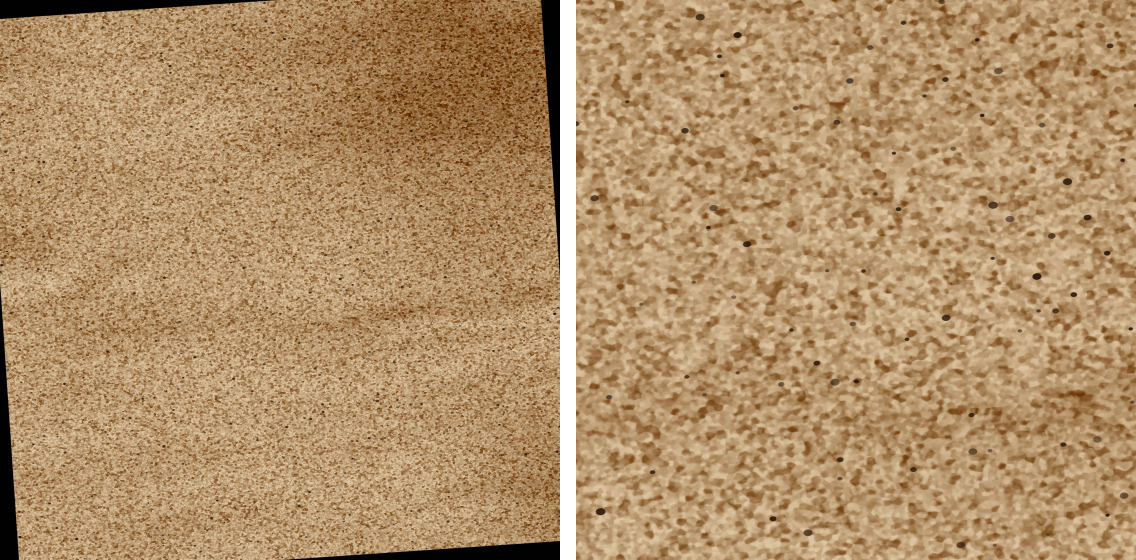
Left, the full canvas; right, a detail of the centre.
Give the GLSL for this texture, as a Shadertoy shader.

```glsl
const vec3 RUST = vec3(0.49, 0.30, 0.11);
const vec3 CREAM = vec3(0.80, 0.69, 0.54);
const vec3 SPECK = vec3(0.17, 0.09, 0.04);
const vec3 BACKDROP = vec3(0.008, 0.004, 0.003);

const float SLAB_TILT = 0.068;
const float SLAB_HALF = 0.499;
const float STREAK_TILT = 0.13;
const float BASE_TONE = 0.77;
const vec2 GRAIN_CELLS = vec2(235.0, 320.0);
const vec2 DUST_CELLS = vec2(370.0, 430.0);
const vec2 STREAK_CELLS = vec2(5.0, 27.0);
const float GRAIN_DEPTH = 0.85;
const float DUST_DEPTH = 0.55;
const float STREAK_DEPTH = 0.22;
const float SPECK_CELLS = 90.0;
const float SPECK_SHARE = 0.09;

vec3 hash3(vec2 p) {
    vec3 q = fract(p.xyx * vec3(0.1031, 0.1030, 0.0973));
    q += dot(q, q.yxz + 33.33);
    return fract((q.xxy + q.yzz) * q.zyx);
}

vec2 rotate(vec2 p, float angle) {
    float c = cos(angle), s = sin(angle);
    return vec2(c * p.x + s * p.y, c * p.y - s * p.x);
}

// Smooth cellular noise: random cell values blended by seed distance
float cellNoise(vec2 p, float sharpness, float skew) {
    vec2 cell = floor(p);
    float total = 0.0, weight = 0.0;
    for (int y = -1; y <= 1; y++) {
        for (int x = -1; x <= 1; x++) {
            vec2 id = cell + vec2(x, y);
            vec3 h = hash3(id);
            vec2 d = id + h.xy - p;
            float w = exp(-sharpness * dot(d, d));
            total += w * pow(h.z, skew);
            weight += w;
        }
    }
    return total / weight;
}

// Soft elliptical stain
float stain(vec2 uv, vec2 center, vec2 size, float angle) {
    vec2 d = rotate(uv - center, angle) / size;
    return exp(-dot(d, d));
}

float stains(vec2 uv) {
    // Layered sines bend the stain outlines
    uv += 0.012 * vec2(sin(uv.y * 31.0 + 3.0 * sin(uv.x * 9.0)),
                       0.6 * sin(uv.x * 17.0 + uv.y * 11.0));
    float s = 0.52 * stain(uv, vec2(0.85, 0.94), vec2(0.32, 0.18), 0.15);
    s += 0.25 * stain(uv, vec2(0.85, 0.76), vec2(0.30, 0.10), 0.12);
    s += 0.14 * stain(uv, vec2(0.95, 0.62), vec2(0.25, 0.14), 0.10);
    s += 0.35 * stain(uv, vec2(1.00, 0.14), vec2(0.12, 0.13), 0.40);
    s += 0.22 * stain(uv, vec2(0.00, 0.56), vec2(0.13, 0.05), 0.15);
    s += 0.14 * stain(uv, vec2(0.00, 0.88), vec2(0.12, 0.09), 0.10);
    s += 0.16 * stain(uv, vec2(0.27, 0.03), vec2(0.13, 0.05), 0.20);
    s += 0.11 * stain(uv, vec2(0.17, 0.36), vec2(0.16, 0.06), 0.30);
    // Narrow streaks
    s += 0.25 * stain(uv, vec2(0.15, 0.495), vec2(0.11, 0.016), 0.47);
    s += 0.20 * stain(uv, vec2(0.71, 0.435), vec2(0.23, 0.017), 0.08);
    s += 0.18 * stain(uv, vec2(0.82, 0.395), vec2(0.15, 0.012), 0.15);
    return s + 0.17 * stain(uv, vec2(0.95, 0.485), vec2(0.07, 0.016), 0.0);
}

// Sparse dark mineral dots, one at most per cell
float specks(vec2 p, float pixel) {
    vec2 g = p * SPECK_CELLS;
    vec2 id = floor(g);
    vec3 h = hash3(id + 271.0);
    vec3 k = hash3(id + 613.0);
    vec2 d = fract(g) - mix(vec2(0.3), vec2(0.7), h.xy);
    float radius = mix(0.09, 0.21, k.x * k.x);
    float blur = 0.7 * pixel * SPECK_CELLS;
    float dotMask = 1.0 - smoothstep(radius - blur, radius + blur, length(d * vec2(0.8, 1.1)));
    return dotMask * step(h.z, SPECK_SHARE) * mix(0.5, 1.0, k.y);
}

void mainImage(out vec4 fragColor, in vec2 fragCoord) {
    float pixel = 1.0 / iResolution.y;
    vec2 uv = fragCoord / iResolution.xy;
    vec2 slab = rotate(uv - 0.5, SLAB_TILT);
    vec2 flow = rotate(uv - 0.5, STREAK_TILT);
    flow.y += 0.012 * sin(flow.x * 8.0 + 1.5) + 0.006 * sin(flow.x * 19.0);

    // Tone runs from rust at 0 to cream at 1
    float tone = BASE_TONE - stains(uv);
    tone -= STREAK_DEPTH * (cellNoise(flow * STREAK_CELLS + 40.0, 3.0, 1.0) - 0.5);
    tone -= GRAIN_DEPTH * (cellNoise(slab * GRAIN_CELLS + 300.0, 7.0, 3.0) - 0.25);
    tone += DUST_DEPTH * (cellNoise(slab * DUST_CELLS + 700.0, 6.0, 1.0) - 0.5);

    vec3 color = mix(RUST, CREAM, clamp(tone, -0.4, 1.2));
    color = mix(color, SPECK, specks(slab + 1.0, pixel));

    // Tilted slab on a dark backdrop
    float edge = max(abs(slab.x), abs(slab.y)) - SLAB_HALF;
    color = mix(color, BACKDROP, smoothstep(-0.7 * pixel, 0.7 * pixel, edge));
    fragColor = vec4(max(color, 0.0), 1.0);
}
```
